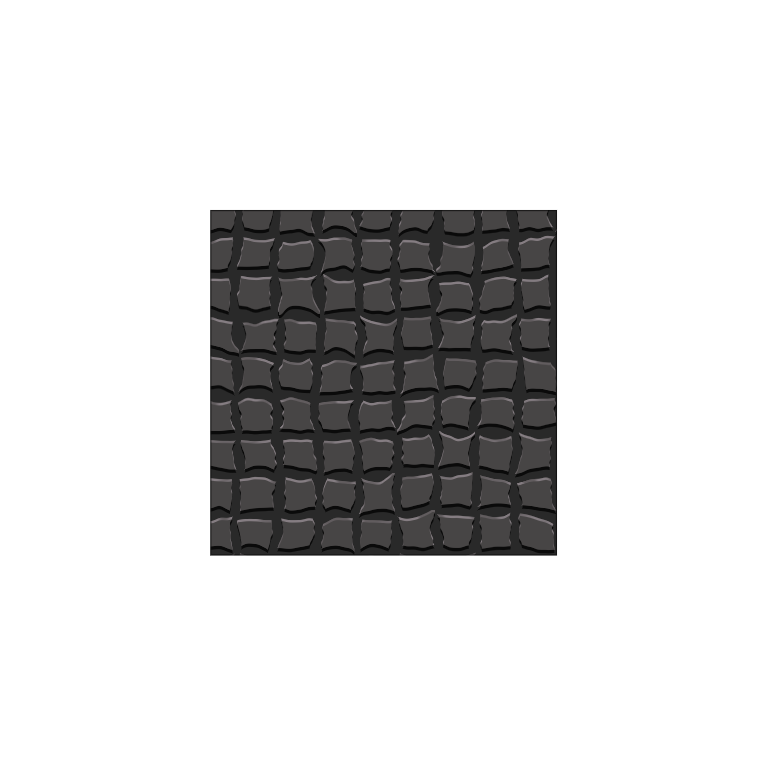
Reproduce this texture procedurally as a Shadertoy shader.

```glsl
// A square patch of dark, uneven cobblestones, lit from above, centred on a white field.

const vec2 PATCH_MIN = vec2(0.2737, 0.2766);
const vec2 PATCH_MAX = vec2(0.7253, 0.7266);
const vec2 GRID_CORNER = vec2(0.724, 0.280);  // joint crossing at the lower right
const float PITCH = 0.0518;                   // stone spacing, 8.7 per patch side

const vec3 WHITE = vec3(1.0);
const vec3 STONE = vec3(0.28, 0.27, 0.27);
const vec3 JOINT = vec3(0.16);
const vec3 SHADOW = vec3(0.04);
const vec3 DIM_EDGE = vec3(0.38, 0.36, 0.37);
const vec3 LIT_EDGE = vec3(0.52, 0.49, 0.51);

// Four random values per cell, without sine
vec4 hash4(vec2 cell) {
    vec4 p = fract(cell.xyxy * vec4(0.1031, 0.1030, 0.0973, 0.1099));
    p += dot(p, p.wzxy + 33.33);
    return fract((p.xxyz + p.yzzw) * p.zywx);
}

// Smooth value noise, two channels centred on zero
vec2 noise2(vec2 p) {
    vec2 cell = floor(p), f = fract(p);
    f = f * f * (3.0 - 2.0 * f);
    vec2 low = mix(hash4(cell).xy, hash4(cell + vec2(1, 0)).xy, f.x);
    vec2 high = mix(hash4(cell + vec2(0, 1)).xy, hash4(cell + vec2(1, 1)).xy, f.x);
    return mix(low, high, f.y) - 0.5;
}

// Approximate signed distance to the stone in this cell, in grid units
float stoneDistance(vec2 grid) {
    // Meandering joints
    vec2 p = grid + 0.22 * noise2(grid * 0.9 + 40.0);
    vec2 cell = floor(p);
    vec2 q = p - cell - 0.5;

    // Chipped sides and rippled tops
    q.x += 0.07 * noise2(grid * vec2(2.0, 8.0) + 90.0).x;
    q.y += 0.07 * noise2(grid * vec2(4.5, 2.0) + 150.0).y;

    // Each of the four sides tilts and bows by its own amount
    vec4 along = q.yyxx;
    vec4 tilt = 0.30 * (hash4(cell + 211.0) - 0.5);
    vec4 bow = 1.3 * (hash4(cell + 317.0) - 0.4);
    vec4 reach = vec4(0.38, 0.38, 0.36, 0.36) + tilt * along + bow * (along * along - 0.06);
    vec4 d = vec4(q.x, -q.x, q.y, -q.y) - reach;
    return max(max(d.x, d.y), max(d.z, d.w));
}

// Smooth coverage of the inside of a shape
float coverage(float dist, float pixel) {
    return clamp(0.5 - dist / pixel, 0.0, 1.0);
}

float boxDistance(vec2 p, vec2 low, vec2 high) {
    vec2 d = max(low - p, p - high);
    return max(d.x, d.y);
}

vec3 cobbles(vec2 grid, float pixel) {
    const float LIT_WIDTH = 0.06, SHADOW_WIDTH = 0.085;
    float body = coverage(stoneDistance(grid), pixel);
    float raised = coverage(stoneDistance(grid + vec2(0.0, LIT_WIDTH)), pixel);
    float shade = coverage(stoneDistance(grid + vec2(0.0, SHADOW_WIDTH)), pixel);

    // Joint, shadow below, stone face, then the lit upper rim
    vec3 color = mix(JOINT, SHADOW, shade * (1.0 - body));
    color = mix(color, STONE, body);
    float glow = smoothstep(-0.25, 0.1, noise2(grid * 3.0 + 400.0).x);
    return mix(color, mix(DIM_EDGE, LIT_EDGE, glow), body * (1.0 - raised));
}

void mainImage(out vec4 fragColor, in vec2 fragCoord) {
    vec2 uv = fragCoord / iResolution.xy;
    float pixel = 1.0 / min(iResolution.x, iResolution.y);

    // The plain margin makes opposite canvas edges join
    vec3 color = cobbles((uv - GRID_CORNER) / PITCH, pixel / PITCH);
    float edge = boxDistance(uv, PATCH_MIN, PATCH_MAX);
    color = mix(color, SHADOW, 0.7 * (1.0 - coverage(edge + 0.0016, pixel)));
    fragColor = vec4(mix(WHITE, color, coverage(edge, pixel)), 1.0);
}
```
